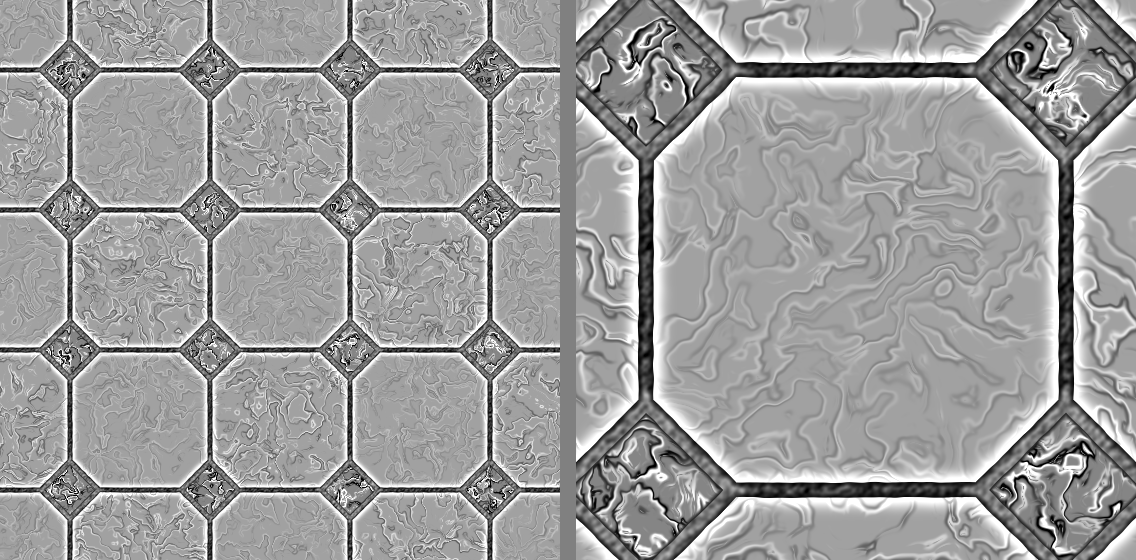
Left: the whole. Right: its middle third, enlarged.
Give the GLSL for this texture map, as a WebGL 2 fragment shader.

```glsl
#version 300 es
precision highp float;
// Grey octagon tiles with small diamond insets, dark grout and swirling relief.

uniform vec2 u_resolution;
out vec4 fragColor;

const float REPEATS = 4.0;
const float JOINT_HALF = 0.018;    // in cells
const float OCTAGON_CUT = 0.233;   // corner cut, in cells
const float DIAMOND_REACH = 0.184; // half diagonal, in cells
const float TILE_GREY = 0.63;
const float INSET_GREY = 0.52;
const float JOINT_GREY = 0.20;
const float FRAME_GREY = 0.42;

float hash(vec2 cell, float seed) {
  vec3 p = fract(vec3(cell, seed) * 0.1031);
  p += dot(p, p.yzx + 33.33);
  return fract((p.x + p.y) * p.z);
}

float cornerSlope(vec2 cell, vec2 offset, float period, float seed) {
  float angle = 6.2832 * hash(mod(cell, period), seed);
  return dot(vec2(cos(angle), sin(angle)), offset);
}

// Gradient noise that wraps after a whole number of cells.
float gradientNoise(vec2 p, float period, float seed) {
  vec2 cell = floor(p), f = p - cell;
  vec2 w = f * f * f * (f * (f * 6.0 - 15.0) + 10.0);
  vec2 e = vec2(1.0, 0.0);
  float low = mix(cornerSlope(cell, f, period, seed),
                  cornerSlope(cell + e.xy, f - e.xy, period, seed), w.x);
  float high = mix(cornerSlope(cell + e.yx, f - e.yx, period, seed),
                   cornerSlope(cell + e.xx, f - e.xx, period, seed), w.x);
  return mix(low, high, w.y);
}

float fbm(vec2 p, float period, float seed) {
  float sum = 0.0, gain = 1.0;
  for (int i = 0; i < 4; i++) {
    sum += gain * gradientNoise(p, period, seed + float(i) * 5.0);
    p *= 2.0;
    period *= 2.0;
    gain *= 0.5;
  }
  return sum;
}

float warpedHeight(vec2 uv, float period, float seed) {
  vec2 p = uv * period;
  vec2 warp = vec2(fbm(p, period, seed + 31.0), fbm(p, period, seed + 57.0));
  return fbm(p + 0.6 * warp, period, seed);
}

// Nested contour lines, dark on one side and light on the other; never wider than width.
float swirls(vec2 uv, float period, float levels, float width, float seed) {
  const float STEP = 0.001;
  float height = warpedHeight(uv, period, seed);
  vec2 ahead = vec2(warpedHeight(uv + vec2(STEP, 0.0), period, seed),
                    warpedHeight(uv + vec2(0.0, STEP), period, seed));
  float slope = levels * length(ahead - height) / STEP;
  float x = fract(height * levels) - 0.5;
  float u = x * length(vec2(4.5, 1.0 / (width * max(slope, 1.0))));
  float line = 2.33 * u * exp(-u * u);
  float patches = gradientNoise(uv * period * 2.0, period * 2.0, seed + 83.0);
  return line * mix(0.4, 1.0, smoothstep(-0.4, 0.35, patches))
              * mix(0.25, 1.0, smoothstep(0.0, 70.0, slope));
}

// Chipped diagonal grain, darkest along the sides of the joint.
float groutTone(vec2 uv, float base, float depth) {
  vec2 diagonal = vec2((uv.x + uv.y) * 64.0, (uv.y - uv.x) * 192.0);
  float grain = gradientNoise(diagonal, 64.0, 7.0)
              + 0.8 * gradientNoise(uv * 256.0, 256.0, 19.0);
  float centre = smoothstep(0.0, 0.004, depth);
  return base * mix(0.3, 1.15, centre) + grain * mix(0.10, 0.32, centre);
}

float octagonTone(vec2 uv, vec2 id, float depth) {
  float seed = 3.0 + 17.0 * (id.x + REPEATS * id.y);
  float contrast = mix(0.13, 0.27, mod(id.x + id.y, 2.0));
  float rim = max(depth, 0.0) / 0.0062;
  return TILE_GREY + contrast * swirls(uv, 12.0, 3.2, 0.0032, seed)
         + 0.44 * exp(-rim * rim);
}

float diamondTone(vec2 uv, vec2 id, float depth) {
  float seed = 401.0 + 13.0 * (id.x + REPEATS * id.y);
  float tone = INSET_GREY + 0.6 * swirls(uv, 20.0, 2.6, 0.0042, seed);
  return mix(0.15, tone, smoothstep(0.0, 0.003, depth));
}

float coverage(float depth, float pixel) {
  return clamp(depth / pixel + 0.5, 0.0, 1.0);
}

void main() {
  vec2 uv = gl_FragCoord.xy / u_resolution;
  float pixel = 1.0 / min(u_resolution.x, u_resolution.y);

  // Octagons sit on whole cells, diamonds halfway between them.
  vec2 grid = uv * REPEATS;
  vec2 tileCell = floor(grid + 0.5);
  vec2 tileId = mod(tileCell, REPEATS);
  vec2 diamondId = mod(floor(grid), REPEATS);
  vec2 local = abs(grid - tileCell);

  // Depth inside each shape, in canvas units, with slightly chipped edges.
  float chip = 0.0007 * gradientNoise(uv * 96.0, 96.0, 41.0);
  float corner = 1.0 - local.x - local.y;
  float side = 0.5 - JOINT_HALF - max(local.x, local.y);
  float octagon = min(side, (corner - OCTAGON_CUT) * 0.7071) / REPEATS + chip;
  float diamond = (DIAMOND_REACH - corner) * 0.7071 / REPEATS + chip;

  // Grout, then both kinds of tile.
  float frame = smoothstep(OCTAGON_CUT + 0.03, OCTAGON_CUT - 0.01, corner);
  float tone = groutTone(uv, mix(JOINT_GREY, FRAME_GREY, frame), -octagon);
  tone = mix(tone, octagonTone(uv, tileId, octagon), coverage(octagon, pixel));
  tone = mix(tone, diamondTone(uv, diamondId, diamond), coverage(diamond, pixel));
  fragColor = vec4(vec3(clamp(tone, 0.0, 1.0)), 1.0);
}
```
